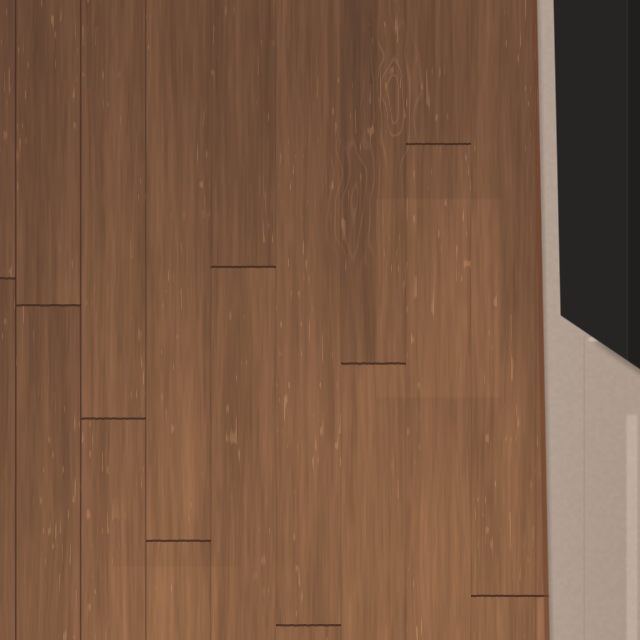
A WebGL 2 fragment shader for this texture:

```glsl
#version 300 es
precision highp float;
// Brown wood plank floor beside a pale skirting and a dark cabinet panel.
uniform vec2 u_resolution;
out vec4 fragColor;

const vec3 WOOD_DARK = vec3(0.415, 0.292, 0.217);
const vec3 WOOD_LIGHT = vec3(0.555, 0.392, 0.277);
const vec3 SEAM = vec3(0.235, 0.155, 0.125);
const vec3 PALE = vec3(0.690, 0.620, 0.565);
const vec3 PALE_SHADE = vec3(0.620, 0.540, 0.480);
const vec3 CABINET = vec3(0.148, 0.147, 0.142);
const float PLANK_WIDTH = 0.1016;
const float FIRST_SEAM = 0.0245;
// Height of the end joint in each plank, left to right
const float JOINTS[9] = float[](0.565, 0.523, 0.346, 0.155, 0.583, 0.023, 0.432, 0.775, 0.069);

float hash(vec2 p) {
  vec3 q = fract(p.xyx * 0.1031);
  q += dot(q, q.yzx + 33.33);
  return fract((q.x + q.y) * q.z);
}

float noise(vec2 p) {
  vec2 cell = floor(p), f = fract(p);
  f = f * f * (3.0 - 2.0 * f);
  float low = mix(hash(cell), hash(cell + vec2(1, 0)), f.x);
  float high = mix(hash(cell + vec2(0, 1)), hash(cell + vec2(1, 1)), f.x);
  return mix(low, high, f.y);
}

float fbm(vec2 p) {
  float sum = 0.0, amp = 0.5;
  for (int i = 0; i < 4; i++) {
    sum += amp * noise(p);
    p = p * 2.03 + 17.3;
    amp *= 0.5;
  }
  return sum;
}

// Smooth step centred on an edge: 0 below it, 1 above it
float edge(float at, float soft, float v) { return smoothstep(at - soft, at + soft, v); }

// Soft-edged interval
float band(float lo, float hi, float soft, float v) {
  return edge(lo, soft, v) * (1.0 - edge(hi, soft, v));
}

// Anti-aliased line of given half width
float line(float d, float halfWidth, float px) {
  return 1.0 - smoothstep(halfWidth - px * 0.5, halfWidth + px, abs(d));
}

// Long fibres, fine pores and pale flecks
vec3 addGrain(vec3 wood, vec2 uv, float seed) {
  vec2 p = uv + vec2(seed * 7.0, seed * 31.0);
  p.x += 0.005 * (noise(vec2(uv.x * 18.0, uv.y * 5.0 + seed * 40.0)) - 0.5);
  float broad = fbm(vec2(p.x * 42.0, p.y * 1.6)) - 0.47;
  float fibre = fbm(vec2(p.x * 150.0, p.y * 5.0)) - 0.47;
  float pores = noise(vec2(p.x * 340.0, p.y * 26.0)) - 0.5;
  wood *= 1.0 + 0.24 * broad + 0.22 * fibre + 0.075 * pores;
  float fleck = smoothstep(0.82, 0.97, noise(vec2(p.x * 260.0, p.y * 42.0)));
  fleck *= smoothstep(0.42, 0.7, noise(vec2(p.x * 24.0, p.y * 7.0)));
  return wood + vec3(0.10, 0.078, 0.055) * fleck;
}

// Nested arches of a flat-sawn board
float arches(vec2 q, float wobble) {
  float rings = length(vec2(q.x * 9.0, q.y * 1.8)) * 9.0 + wobble;
  float ridge = smoothstep(0.32, 0.5, abs(fract(rings) - 0.5));
  return ridge * (1.0 - smoothstep(0.5, 1.0, length(q / vec2(0.062, 0.15))));
}

vec3 floorColor(vec2 uv, float px) {
  float column = (uv.x - FIRST_SEAM) / PLANK_WIDTH;
  float id = floor(column);
  float joint = JOINTS[int(clamp(id + 1.0, 0.0, 8.0))];
  float seed = hash(vec2(id + 3.0, step(joint, uv.y) + 5.0));

  // Overall light: dim at the top and left, warm toward the bottom
  float light = mix(0.93, 0.14, smoothstep(0.0, 1.0, uv.y));
  light += 0.18 * (seed - 0.5) - 0.34 * (1.0 - smoothstep(0.0, 0.22, uv.x));
  light += 0.20 * band(0.588, 0.782, 0.004, uv.x) * band(0.38, 0.690, 0.003, uv.y + 0.001);
  light += 0.16 * band(0.172, 0.375, 0.012, uv.x) * (1.0 - edge(0.115, 0.003, uv.y));
  light -= 0.30 * band(0.532, 0.588, 0.006, uv.x) * edge(0.432, 0.01, uv.y);
  light -= 0.15 * band(0.785, 0.85, 0.012, uv.x) * edge(0.45, 0.12, uv.y);
  vec3 wood = mix(WOOD_DARK, WOOD_LIGHT, light);
  wood = addGrain(wood, uv, seed);

  // Arched figure near the upper right
  float wobble = 1.6 * noise(uv * vec2(60.0, 22.0));
  wood += vec3(0.055, 0.048, 0.04) * arches(uv - vec2(0.615, 0.85), wobble);
  wood += vec3(0.04, 0.035, 0.03) * arches(uv - vec2(0.555, 0.70), wobble);

  // Long seams fade to the right; end joints stay dark
  float seamDistance = (fract(column + 0.5) - 0.5) * PLANK_WIDTH;
  float seamStrength = mix(0.65, 0.10, smoothstep(0.05, 0.42, uv.x));
  wood = mix(wood, SEAM, seamStrength * line(seamDistance, 0.0009, px));
  float rough = 0.0008 * (noise(vec2(uv.x * 300.0, id)) - 0.5);
  wood = mix(wood, SEAM, 0.78 * line(uv.y - joint + rough, 0.0013, px));
  return wood;
}

vec3 paleColor(vec2 uv, float px) {
  vec3 pale = mix(PALE, PALE_SHADE, 0.35 * edge(0.55, 0.4, 1.0 - uv.y) * edge(0.9, 0.08, uv.x));
  float below = 1.0 - edge(0.475, 0.004, uv.y);
  pale = mix(pale, PALE_SHADE, 0.45 * below * line(uv.x - 0.913, 0.001, px));
  float trim = band(0.979, 0.996, 0.003, uv.x) * (1.0 - edge(0.352, 0.004, uv.y));
  pale += 0.075 * trim;
  return pale * (0.985 + 0.03 * noise(uv * 180.0));
}

void main() {
  vec2 uv = gl_FragCoord.xy / u_resolution;
  float px = 1.0 / min(u_resolution.x, u_resolution.y);

  // Floor meets the skirting along a slightly leaning edge
  float floorEdge = mix(0.859, 0.839, uv.y);
  vec3 wood = floorColor(uv, px);
  wood = mix(wood, vec3(0.43, 0.26, 0.18), 0.6 * band(floorEdge - 0.008, floorEdge, 0.002, uv.x));
  vec3 pale = paleColor(uv, px);
  pale *= 1.0 - 0.16 * (1.0 - smoothstep(0.0, 0.009, uv.x - floorEdge));
  vec3 color = mix(wood, pale, edge(floorEdge, px, uv.x));

  // Dark cabinet with a slanted lower edge
  float side = uv.x - mix(0.865, 0.876, (1.0 - uv.y) / 0.492);
  float base = uv.y - (0.508 - 0.677 * (uv.x - 0.875));
  color *= 1.0 - 0.22 * edge(-0.008, 0.008, base) * edge(0.93, 0.02, uv.x);
  float glint = 1.0 - smoothstep(0.3, 1.0, length((uv - vec2(0.927, 0.470)) / vec2(0.012, 0.006)));
  color += 0.12 * glint;
  vec3 panel = CABINET * (1.0 - 0.16 * edge(0.981, 0.003, uv.x));
  panel += 0.025 * line(uv.x - 0.980, 0.0008, px);
  color = mix(color, panel, edge(0.0, px, side) * edge(0.0, px * 1.3, base));

  fragColor = vec4(clamp(color, 0.0, 1.0), 1.0);
}
```
